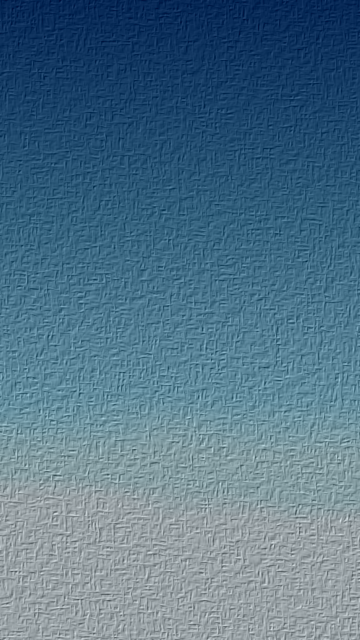
A Shadertoy shader for this background:

```glsl
#define SKY_TOP vec3(0.02, 0.15, 0.33)
#define SKY_HIGH vec3(0.10, 0.26, 0.41)
#define SKY_MID vec3(0.20, 0.38, 0.49)
#define SKY_LOW vec3(0.32, 0.49, 0.575)
#define SKY_BASE vec3(0.42, 0.585, 0.64)
#define HAZE vec3(0.52, 0.615, 0.635)
#define SAND vec3(0.60, 0.635, 0.65)
#define THREADS 185.0
#define THREAD_STRETCH 3.5
#define RELIEF 0.42
#define CREVICE 1.25
#define LIGHT_STEP vec2(-0.0026, 0.0030)

float hash(vec2 p) {
    vec3 q = fract(vec3(p.xyx) * 0.1031);
    q += dot(q, q.yzx + 33.33);
    return fract((q.x + q.y) * q.z);
}

float noise(vec2 p) {
    vec2 cell = floor(p), f = fract(p);
    f = f * f * (3.0 - 2.0 * f);
    return mix(mix(hash(cell), hash(cell + vec2(1, 0)), f.x),
               mix(hash(cell + vec2(0, 1)), hash(cell + vec2(1, 1)), f.x), f.y);
}

// Crossed threads: the higher of two stretched noises, plus fine grain
float clothHeight(vec2 p) {
    vec2 q = p * THREADS;
    q += 1.2 * vec2(noise(q * 0.2), noise(q * 0.2 + 57.0));
    float weft = noise(q * vec2(1.0 / THREAD_STRETCH, 1.0));
    float warp = noise(q * vec2(1.0, 1.0 / THREAD_STRETCH) + 91.0);
    return 0.75 * max(weft, warp) + 0.25 * noise(q * 0.8 + 23.0);
}

// Five evenly spaced sky colours, measured down from the top
vec3 skyColor(float depth) {
    vec3 stops[5] = vec3[5](SKY_TOP, SKY_HIGH, SKY_MID, SKY_LOW, SKY_BASE);
    float t = clamp(depth / 0.68, 0.0, 1.0) * 4.0;
    vec3 color = stops[0];
    for (int i = 1; i < 5; i++)
        color = mix(color, stops[i], clamp(t - float(i - 1), 0.0, 1.0));
    return color;
}

void mainImage(out vec4 fragColor, in vec2 fragCoord) {
    vec2 uv = fragCoord / iResolution.xy;
    vec2 p = fragCoord / iResolution.x;
    float depth = 1.0 - uv.y;

    // Sky fading through haze into pale sand along uneven edges
    float drift = noise(uv * vec2(4.0, 16.0) + 7.0) - 0.5;
    float ripple = noise(uv * vec2(11.0, 45.0) + 31.0) - 0.5;
    float wave = 0.022 * drift + 0.012 * ripple;
    float hazeEdge = 0.655 - 0.01 * uv.x + wave;
    float sandEdge = 0.763 + 0.04 * uv.x + wave;
    vec3 color = skyColor(depth);
    color = mix(color, HAZE, smoothstep(-0.035, 0.08, depth - hazeEdge));
    color = mix(color, SAND, smoothstep(-0.022, 0.022, depth - sandEdge));

    // Relief lit from the upper left, with deeper shade in the crevices
    float slope = clothHeight(p) - clothHeight(p + LIGHT_STEP);
    slope *= slope < 0.0 ? CREVICE : 1.0;
    float strength = RELIEF * mix(0.4, 1.0, smoothstep(0.0, 0.75, depth));
    color += slope * strength;

    fragColor = vec4(clamp(color, 0.0, 1.0), 1.0);
}
```
